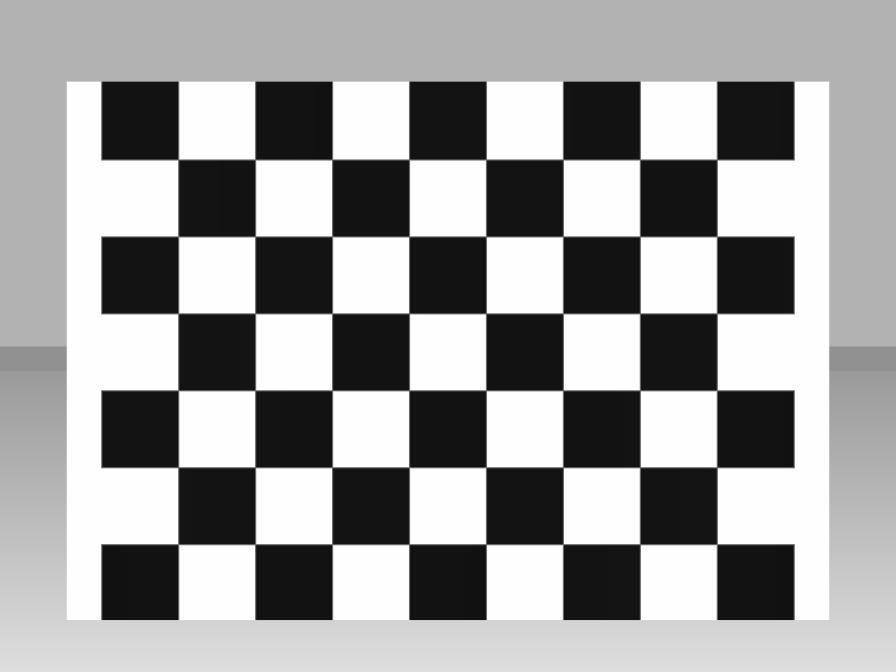
Write a Shadertoy shader that draws this pattern.

```glsl
// A flat checkerboard target, 9 by 7 squares, standing before a grey wall and floor.
// The dark squares are the union of two clamped lattices of boxes, so one signed
// distance gives their fill, their thin grey rims and a faint tone shift per square.

#define PITCH 0.1145
#define GRID_CENTER_Y 0.4757
#define SHEET_CENTER_Y 0.4779
#define SHEET_HALF vec2(0.5673, 0.4006)
#define RIM_WIDTH 0.0017
#define RIM_GREY 0.42
#define INK_GREY 0.073
#define INK_VARIATION 0.008
#define WALL_GREY 0.70
#define SKIRTING vec2(0.448, 0.4845)

const vec2 GRID = vec2(9.0, 7.0);

float hash(vec2 cell) {
    vec3 h = fract(vec3(cell.xyx) * vec3(0.1031, 0.1030, 0.0973));
    h += dot(h, h.yzx + 33.33);
    return fract((h.x + h.y) * h.z);
}

float boxDistance(vec2 p, vec2 halfSize) {
    vec2 d = abs(p) - halfSize;
    return length(max(d, 0.0)) + min(max(d.x, d.y), 0.0);
}

// Coverage of a shape with signed distance d, smoothed over one pixel
float coverage(float d, float pixel) {
    return clamp(0.5 - d / pixel, 0.0, 1.0);
}

// Distance in cells to the nearest dark square; offset 0 or 1 picks the lattice
float latticeDistance(vec2 g, float offset) {
    vec2 last = floor((GRID - 1.0) * 0.5) - offset;
    vec2 cell = 2.0 * clamp(round((g - 0.5 - offset) * 0.5), vec2(0.0), last) + offset;
    return boxDistance(g - cell - 0.5, vec2(0.5));
}

// Wall above, darker skirting band, floor brightening toward the viewer
float roomGrey(float y, float pixel) {
    float grey = mix(0.87, 0.605, clamp(y / SKIRTING.x, 0.0, 1.0));
    grey = mix(grey, 0.57, coverage(SKIRTING.x - y, pixel));
    return mix(grey, WALL_GREY, coverage(SKIRTING.y - y, pixel));
}

// White sheet with rimmed dark squares
float sheetGrey(vec2 p, float pixel) {
    vec2 g = (p - vec2(0.0, GRID_CENTER_Y)) / PITCH + 0.5 * GRID;
    g.y = clamp(g.y, 0.5, GRID.y - 0.5);   // outer rows run to the sheet edge
    float d = PITCH * min(latticeDistance(g, 0.0), latticeDistance(g, 1.0));

    // Each square has its own slight tone and sideways sheen
    vec2 cell = floor(g);
    float tone = hash(cell) - 0.5 + (hash(cell + 17.0) - 0.5) * (fract(g.x) - 0.5);
    float ink = INK_GREY + INK_VARIATION * tone;

    float grey = mix(0.995, RIM_GREY, coverage(d - 0.5 * RIM_WIDTH, pixel));
    return mix(grey, ink, coverage(d + 0.5 * RIM_WIDTH, pixel));
}

void mainImage(out vec4 fragColor, in vec2 fragCoord) {
    float pixel = 1.0 / iResolution.y;
    vec2 p = (fragCoord - vec2(0.5 * iResolution.x, 0.0)) * pixel;

    float sheet = boxDistance(p - vec2(0.0, SHEET_CENTER_Y), SHEET_HALF);
    float grey = mix(roomGrey(p.y, pixel), sheetGrey(p, pixel), coverage(sheet, pixel));
    fragColor = vec4(vec3(grey), 1.0);
}
```
